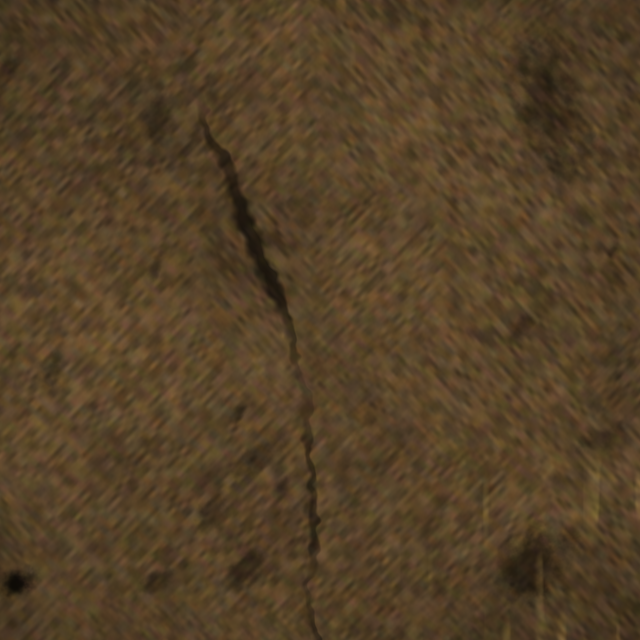
This texture is drawn by a three.js fragment shader. Its source:

```glsl
// Weathered brown rock: fine slanted grain with faint colour speckle,
// broad stains, a dark fissure wandering down the middle, scattered
// smudges and pale upright scratches. All built from hashed value noise.

#define BASE_COLOR vec3(0.338, 0.260, 0.160)
#define GRAIN_FREQ 150.0
#define GRAIN_AMOUNT 0.42
#define MOTTLE_AMOUNT 0.32
#define STAIN_AMOUNT 0.36
#define SPECKLE_TINT vec3(0.13, 0.11, 0.30)
#define FISSURE_DARKNESS 0.62
#define SMUDGE_COUNT 16
#define SMUDGE_DARKNESS 0.34
#define SCRATCH_COLOR vec3(0.13, 0.11, 0.055)

varying vec2 vUv;

float hash(vec2 p) {
  vec3 q = fract(vec3(p.xyx) * 0.1031);
  q += dot(q, q.yzx + 33.33);
  return fract((q.x + q.y) * q.z);
}

float noise(vec2 p) {
  vec2 cell = floor(p);
  vec2 f = fract(p);
  f = f * f * (3.0 - 2.0 * f);
  float low = mix(hash(cell), hash(cell + vec2(1.0, 0.0)), f.x);
  float high = mix(hash(cell + vec2(0.0, 1.0)), hash(cell + 1.0), f.x);
  return mix(low, high, f.y);
}

float fbm(vec2 p) {
  float sum = 0.0;
  float weight = 0.5;
  for (int i = 0; i < 4; i++) {
    sum += weight * noise(p);
    p = mat2(0.8, 0.6, -0.6, 0.8) * p * 2.03 + 17.0;
    weight *= 0.5;
  }
  return sum / 0.9375;
}

vec2 rotate(vec2 p, float angle) {
  float c = cos(angle);
  float s = sin(angle);
  return vec2(c * p.x + s * p.y, c * p.y - s * p.x);
}

// Short fibres lying along the given angle.
float fibres(vec2 p, float angle) {
  return noise(rotate(p, angle) * GRAIN_FREQ * vec2(0.42, 1.0) + 300.0) - 0.5;
}

// Soft ragged blot, 1 at its centre.
float blot(vec2 p, vec2 center, float angle, vec2 size) {
  vec2 q = rotate(p - center, angle) / size;
  float ragged = (fbm(p * 38.0 + 60.0) - 0.5) * 1.5;
  return 1.0 - smoothstep(0.1, 1.4, length(q) + ragged);
}

// Slanted upper gash that turns into a thin upright crack.
float fissure(vec2 p) {
  float wobble = (fbm(vec2(p.y * 14.0, 4.0)) - 0.5) * 0.035;
  float path = min(0.31 + 0.40 * (0.84 - p.y), 0.492 - 0.04 * p.y) + wobble;
  float side = p.x - path + (noise(p * 70.0) - 0.5) * 0.012;
  float gash = smoothstep(0.48, 0.57, p.y) * (1.0 - smoothstep(0.62, 0.86, p.y));
  float width = mix(0.011, 0.025, gash);
  float core = smoothstep(-width, -0.2 * width, side)
    * (1.0 - smoothstep(0.2 * width, 0.7 * width, side));
  float broken = smoothstep(0.3, 0.65, noise(vec2(p.y * 13.0, 9.0)));
  float strength = mix(0.25 + 0.4 * broken, 1.0, gash);
  float shade = exp(-abs(side + 0.06) * 18.0) * gash * 0.3;
  return core * strength * (1.0 - smoothstep(0.78, 0.87, p.y)) + shade;
}

float smudges(vec2 p) {
  float dark = 0.0;
  for (int i = 0; i < SMUDGE_COUNT; i++) {
    float id = float(i) + 1.0;
    vec2 center = vec2(hash(vec2(id, 3.7)), hash(vec2(id, 8.1)));
    float angle = 0.4 + 1.2 * hash(vec2(id, 5.3));
    float size = mix(0.012, 0.034, hash(vec2(id, 2.9)));
    dark = max(dark, blot(p, center, angle, size * vec2(1.3, 0.65)));
  }
  return dark * SMUDGE_DARKNESS;
}

void main() {
  vec2 p = vUv;

  // Grain whose direction drifts across the surface
  float turn = smoothstep(0.35, 0.65, noise(p * 5.0 + 21.0) + 0.3 * (0.5 - p.x));
  float grain = mix(fibres(p, -0.85), fibres(p, 0.8), turn);
  float mottle = fbm(p * vec2(48.0, 36.0) + 80.0) - 0.5;
  float stain = fbm(p * 5.0 + 40.0) - 0.5;
  float tone = 1.0 + GRAIN_AMOUNT * grain + MOTTLE_AMOUNT * mottle + STAIN_AMOUNT * stain;

  // Dark features: fissure, smudges, pit, hollow and mossy patch
  tone *= 1.0 - FISSURE_DARKNESS * min(fissure(p), 1.0);
  tone *= 1.0 - smudges(p);
  tone *= 1.0 - 0.80 * blot(p, vec2(0.024, 0.093), 0.6, vec2(0.026, 0.022));
  tone *= 1.0 - 0.50 * blot(p, vec2(0.835, 0.115), 0.5, vec2(0.065, 0.045));
  tone *= 1.0 - 0.38 * blot(p, vec2(0.86, 0.83), 1.9, vec2(0.11, 0.05));
  tone *= 1.0 - 0.22 * smoothstep(0.45, 0.72, length(p - 0.5));

  // Colour speckle
  vec2 s = rotate(p, -0.7) * GRAIN_FREQ * vec2(0.4, 0.65);
  vec3 speckle = vec3(noise(s + 11.0), noise(s + 153.0), noise(s + 271.0)) - 0.5;
  vec3 color = BASE_COLOR * tone * (1.0 + SPECKLE_TINT * speckle);

  // Pale upright scratches, lower right and top centre
  float zone = smoothstep(0.55, 0.85, p.x) * (1.0 - smoothstep(0.18, 0.36, p.y));
  zone += 0.5 * smoothstep(0.82, 0.98, p.y) * (1.0 - smoothstep(0.05, 0.16, abs(p.x - 0.52)));
  float scratch = smoothstep(0.62, 0.9, noise(p * vec2(58.0, 9.0) + 5.0));
  color += SCRATCH_COLOR * scratch * zone * (0.5 + noise(p * 75.0));

  gl_FragColor = vec4(color, 1.0);
}
```
